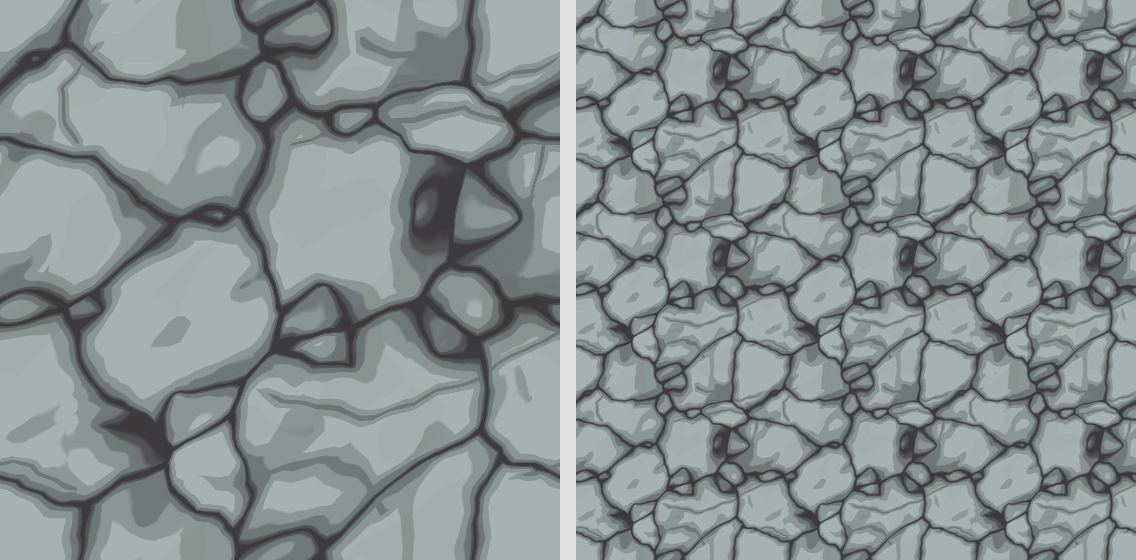
Left, the tile; right, the same tile 3 across and 3 down.
A WebGL 1 fragment shader for this texture:

```glsl
precision highp float;
// Tileable painted rock wall: large boulders, wedged pebbles, dark angular cracks.
uniform vec2 u_resolution;

#define BOULDERS 3.0      // boulders per side
#define PEBBLES 7.0       // pebble sites per side
#define PEBBLE_SKIP 0.27  // share of empty pebble sites
#define BOULDER_SIZE 0.12
#define WARP 0.04         // angularity of the outlines
#define JUNCTION 0.0035   // extra crack width where stones meet
#define PLATEAU 0.05      // height at which a stone flattens
#define GRAIN 0.45        // strength of the small facets

const vec3 CRACK = vec3(0.24, 0.23, 0.24);
const vec3 DEEP = vec3(0.32, 0.33, 0.33);
const vec3 SLOPE = vec3(0.37, 0.39, 0.39);
const vec3 SHADE = vec3(0.43, 0.47, 0.47);
const vec3 MID = vec3(0.54, 0.59, 0.58);
const vec3 LIGHT = vec3(0.65, 0.70, 0.70);

// Whole cell number wrapped to 0 .. count - 1, safe against rounding.
vec2 wrap(vec2 cell, float count) {
  return floor(mod(cell + 0.5, count));
}

vec2 hash2(vec2 cell, float seed) {
  vec3 q = fract(vec3(cell.xyx + seed * 7.13) * vec3(0.1031, 0.1030, 0.0973));
  q += dot(q, q.yzx + 33.33);
  return fract((q.xx + q.yz) * q.zy);
}

// Wrapping noise, linear on triangles, so its contours are straight facets.
vec2 facets(vec2 p, float period, float seed) {
  vec2 g = p * period;
  vec2 i = floor(g), f = g - i;
  vec2 corner = f.x > f.y ? vec2(1.0, 0.0) : vec2(0.0, 1.0);
  vec2 a = hash2(wrap(i, period), seed);
  vec2 b = hash2(wrap(i + corner, period), seed);
  vec2 c = hash2(wrap(i + 1.0, period), seed);
  float hi = max(f.x, f.y), lo = min(f.x, f.y);
  return a * (1.0 - hi) + b * (hi - lo) + c * lo;
}

// Keeps the three nearest stones; tone belongs to the nearest.
void addStones(vec2 p, float count, float jitter, vec2 sizes, vec2 tones,
               float skip, float seed, inout vec3 nearest, inout float tone) {
  vec2 home = floor(p * count);
  for (int y = -2; y <= 2; y++) {
    for (int x = -2; x <= 2; x++) {
      vec2 cell = home + vec2(float(x), float(y));
      vec2 id = wrap(cell, count);
      vec2 spot = hash2(id, seed) - 0.5;
      vec2 kind = hash2(id, seed + 1.0);
      vec2 look = hash2(id, seed + 2.0);
      if (look.x < skip) continue;
      vec2 v = p - (cell + 0.5 + spot * jitter) / count;
      vec2 axis = normalize(hash2(id, seed + 3.0) - 0.499);
      float stretch = mix(0.74, 1.0, kind.y);
      vec2 local = vec2(dot(v, axis) * stretch,
                        dot(v, vec2(-axis.y, axis.x)) / stretch);
      float d = length(local) - mix(sizes.x, sizes.y, kind.x);
      if (d < nearest.x) {
        nearest = vec3(d, nearest.xy);
        tone = mix(tones.x, tones.y, look.y);
      } else if (d < nearest.y) {
        nearest = vec3(nearest.x, d, nearest.y);
      } else {
        nearest.z = min(nearest.z, d);
      }
    }
  }
}

void main() {
  vec2 uv = gl_FragCoord.xy / u_resolution;
  float pixel = 1.0 / min(u_resolution.x, u_resolution.y);

  // Angular outlines; the half cell shift puts boulders across the borders
  vec2 p = uv + 0.5 / BOULDERS + WARP * (facets(uv, 9.0, 1.0) - 0.5);
  p += 0.45 * WARP * (facets(uv, 23.0, 2.0) - 0.5);

  // Stones and the cracks between them
  vec3 nearest = vec3(9.0);
  float tone = 1.0;
  addStones(p, BOULDERS, 0.62, BOULDER_SIZE + vec2(0.0, 0.045),
            vec2(0.9, 1.25), 0.0, 11.0, nearest, tone);
  addStones(p, PEBBLES, 0.8, vec2(0.0, 0.02),
            vec2(0.9, 1.8), PEBBLE_SKIP, 23.0, nearest, tone);
  float edge = 0.5 * (nearest.y - nearest.x);
  edge -= JUNCTION * max(0.0, 1.0 - (nearest.z - nearest.x) / 0.05);

  // Uneven rims, chipped patches, small facets and fissures
  vec2 rim = facets(p, 6.0, 3.0);
  vec2 chip = facets(p, 10.0, 4.0);
  float grain = facets(p, 25.0, 6.0).x - 0.5;
  float height = min(edge * tone, PLATEAU) * (1.5 - rim.x);
  float face = smoothstep(0.004, 0.02, height);
  height *= 1.0 - face * min(0.6, 3.0 * max(0.0, chip.x - 0.57));
  height *= 1.0 + face * GRAIN * grain;
  float fissure = abs(facets(p, 5.0, 5.0).x - 0.5);
  height = min(height, 0.008 + 0.6 * fissure + 0.2 * max(0.0, rim.y - 0.4));

  // Flat paint layers, from crack to stone face
  float w = 0.8 * pixel;
  vec3 color = mix(CRACK, DEEP, smoothstep(-w, w, height - 0.0024));
  color = mix(color, SLOPE, smoothstep(-w, w, height - 0.0060));
  color = mix(color, SHADE, smoothstep(-w, w, height - 0.0066));
  color = mix(color, MID, smoothstep(-w, w, height - 0.0145));
  color = mix(color, LIGHT, smoothstep(-w, w, height - 0.0300));

  // Faint warm grey washes
  float wash = smoothstep(-6.0 * pixel, 6.0 * pixel, chip.y - 0.62);
  color *= mix(vec3(1.0), vec3(0.985, 0.968, 0.963), wash);
  gl_FragColor = vec4(color, 1.0);
}
```
